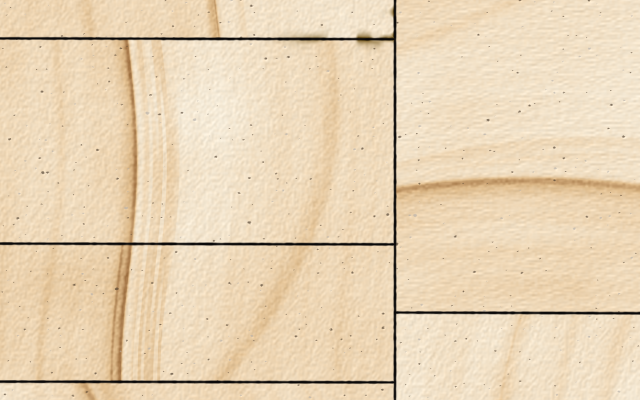
Write a Shadertoy shader that draws this texture.

```glsl
// Sandstone cladding: six sawn slabs parted by thin black joints.
// Iron-stained veins are curved distance bands over noise strata; embossed
// noise gives the rough grain, and hashed cells scatter pits and chips.

const vec3 CREAM = vec3(0.955, 0.905, 0.820);
const vec3 TAN   = vec3(0.930, 0.835, 0.700);
const vec3 DEEP  = vec3(0.865, 0.725, 0.535);
const vec3 BROWN = vec3(0.650, 0.470, 0.285);
const vec3 JOINT = vec3(0.035, 0.030, 0.030);
const vec3 MOSS  = vec3(0.480, 0.370, 0.140);
const vec3 CHIP  = vec3(0.700, 0.680, 0.660);
const vec3 PIT   = vec3(0.280, 0.220, 0.160);

// Joint positions and half width, in canvas heights
const float JOINT_X = 0.9875;
const vec3  LEFT_JOINTS = vec3(0.904, 0.391, 0.046);
const float RIGHT_JOINT = 0.2177;
const float JOINT_HALF = 0.0031;
const float GRAIN = 0.13;

float hash(vec2 p) {
    vec3 q = fract(p.xyx * 0.1031);
    q += dot(q, q.yzx + 33.33);
    return fract((q.x + q.y) * q.z);
}

float noise(vec2 p) {
    vec2 i = floor(p), f = fract(p);
    f = f * f * (3.0 - 2.0 * f);
    return mix(mix(hash(i), hash(i + vec2(1, 0)), f.x),
               mix(hash(i + vec2(0, 1)), hash(i + vec2(1, 1)), f.x), f.y);
}

// Soft band around d = 0 with its own width on each side
float band(float d, float before, float after) {
    float k = d / (d < 0.0 ? before : after);
    return exp(-k * k);
}

// Fine layers: a runs across the bedding, b along it
float strata(float a, float b) {
    return noise(vec2(a * 22.0, b * 1.5)) * 0.6 + noise(vec2(a * 75.0, b * 2.5 + 9.0)) * 0.4 - 0.5;
}

// Iron content: 0 cream, 1 tan, 2 deep, 3 brown
float tallSlabs(vec2 p, float lower) {
    float d = p.x - 0.317 - 0.020 * cos((p.y - 0.6) * 5.7);
    float e = p.x - 0.840 + 0.58 * (p.y - 0.75) * (p.y - 0.75);
    float iron = mix(0.85, 0.02, smoothstep(-0.01, 0.025, d));
    iron += 0.68 * smoothstep(-0.32, 0.03, e) + 0.2 * lower;
    iron += 1.0 * band(d, 0.030, 0.008) + 1.25 * band(d - 0.004, 0.008, 0.004);
    iron += 0.7 * lower * band(d + 0.018, 0.004, 0.004);
    float lines = smoothstep(0.015, 0.03, d) * (1.0 - smoothstep(0.09, 0.14, d));
    iron += lines * (0.2 + 0.8 * smoothstep(0.4, 0.8, noise(vec2(d * 120.0, p.y * 2.0))));
    iron += 0.65 * band(e, 0.038, 0.016);
    iron += 0.45 * band(d + 0.20 - 0.03 * p.y, 0.015, 0.01);
    return iron + 0.55 * strata(d, p.y);
}

float topStrip(vec2 p) {
    float d = p.x - 0.535 + 0.12 * (p.y - 0.95);
    float iron = mix(0.85, 0.2, smoothstep(-0.08, 0.06, d));
    iron += 1.4 * band(d, 0.014, 0.012) + 0.8 * band(d - 0.008, 0.003, 0.003);
    iron += 0.6 * band(d + 0.31, 0.02, 0.01) + 0.5 * band(d - 0.075, 0.015, 0.005);
    return iron + 0.5 * strata(d, p.y);
}

float bottomStrip(vec2 p) {
    float d = p.x - 0.222 + 0.5 * (p.y - 0.02);
    float iron = 0.85 - 0.4 * band(d + 0.16, 0.1, 0.08);
    iron += 1.6 * band(d, 0.022, 0.012) + 0.5 * band(d - 0.05, 0.03, 0.03);
    return iron + 0.6 * strata(d, p.y);
}

float rightSlab(vec2 p) {
    float x = p.x - 1.32;
    float d = p.y - 0.552 + 0.22 * x * x;
    float upper = p.y - 0.645 - 0.09 * x + 0.25 * x * x;
    float slant = p.y - 0.875 - 0.42 * (p.x - 0.99);
    float iron = mix(0.85, 0.2, smoothstep(-0.01, 0.025, d));
    iron += 1.15 * band(d, 0.012, 0.007) + 0.75 * band(d + 0.012, 0.035, 0.012);
    iron += 0.5 * band(upper, 0.025, 0.006) + 0.3 * band(upper + 0.04, 0.01, 0.005);
    iron += 0.45 * band(slant, 0.02, 0.012) + 0.5 * smoothstep(-0.08, 0.08, slant);
    return iron + 0.55 * strata(d, p.x);
}

float cornerSlab(vec2 p) {
    float d = p.x - 1.315 - 0.35 * (p.y - 0.21) - 0.5 * (p.y - 0.21) * (p.y - 0.21);
    float iron = 0.2 + 0.9 * band(d, 0.035, 0.02) + 0.5 * band(d + 0.012, 0.005, 0.005);
    iron += 0.45 * band(d - 0.13, 0.02, 0.015) + 0.6 * band(d - 0.25, 0.03, 0.02);
    return iron + 0.45 * strata(d, p.y);
}

float relief(vec2 p, vec2 scale) {
    return noise(p * scale) * 0.6 + noise(p * scale * 0.45 + 40.0) * 0.4;
}

void mainImage(out vec4 fragColor, in vec2 fragCoord) {
    vec2 p = fragCoord / iResolution.y;
    float px = 1.0 / iResolution.y;
    bool left = p.x < JOINT_X;
    float y = p.y + 0.002 * p.x;

    // Stone tone of the slab under this point
    float iron;
    if (!left) iron = p.y > RIGHT_JOINT ? rightSlab(p) : cornerSlab(p);
    else if (y > LEFT_JOINTS.x) iron = topStrip(p);
    else if (y > LEFT_JOINTS.z) iron = tallSlabs(p, 1.0 - step(LEFT_JOINTS.y, y));
    else iron = bottomStrip(p);
    iron += 0.5 * (noise(p * 7.0) - 0.5) + 0.35 * (noise(p * 150.0) - 0.5);
    vec3 color = mix(CREAM, TAN, clamp(iron, -0.3, 1.0));
    color = mix(color, DEEP, clamp(iron - 1.0, 0.0, 1.0));
    color = mix(color, BROWN, clamp(iron - 2.0, 0.0, 1.0));

    // Rough grain lit from the upper left
    vec2 scale = left || p.y < RIGHT_JOINT ? vec2(150.0, 130.0) : vec2(75.0, 165.0);
    color += GRAIN * (relief(p, scale) - relief(p + vec2(-0.0025, 0.003), scale));

    // Scattered pits and pale chips, in two sizes
    for (int i = 0; i < 2; i++) {
        float cell = i == 0 ? 0.028 : 0.085;
        vec2 id = floor(p / cell) + float(i) * 57.0;
        vec2 jitter = vec2(hash(id + 3.1), hash(id + 8.7)) * 0.6 + 0.2;
        vec2 q = (fract(p / cell) - jitter) * cell;
        float radius = mix(0.0010, 0.0035, pow(hash(id + 5.3), 3.0)) * (1.0 + 0.4 * float(i));
        float dist = length(q * vec2(1.0, 1.3) + 0.002 * (noise(p * 260.0) - 0.5));
        float present = step(0.72, hash(id + 1.9));
        float spot = present * (1.0 - smoothstep(radius - px, radius + px, dist));
        float rim = present * band(length(q - radius * vec2(0.7, -0.9)), radius, radius);
        color += 0.06 * rim;
        color = mix(color, hash(id + 6.4) > 0.65 ? CHIP : PIT, 0.65 * spot);
    }

    // Distance to the nearest joint, slightly ragged
    vec3 rows = abs(y - LEFT_JOINTS);
    float row = left ? min(rows.x, min(rows.y, rows.z)) : abs(p.y + 0.003 * (p.x - 1.3) - RIGHT_JOINT);
    float joint = min(row, abs(p.x - JOINT_X)) + 0.0012 * (noise(p * 110.0) - 0.5);

    // Mossy stains along the upper joint
    float corner = smoothstep(0.64, 0.9, p.x) * step(p.x, JOINT_X) * smoothstep(0.8, 0.88, p.y);
    float moss = corner * smoothstep(0.45, 0.7, noise(p * 32.0)) * exp(-joint * 110.0);
    color = mix(color, MOSS, min(1.0, 1.5 * moss));

    color = mix(JOINT, color, smoothstep(JOINT_HALF - px, JOINT_HALF + px, joint));
    fragColor = vec4(clamp(color, 0.0, 1.0), 1.0);
}
```
